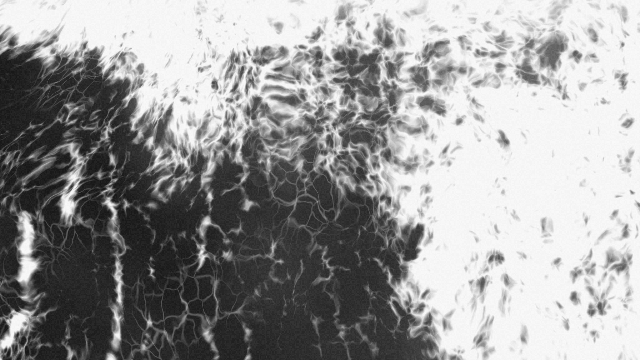
This texture is drawn by a Shadertoy shader. Its source:

```glsl
// Aerial view of white sea foam breaking into lace and streaks over dark water

float hash(vec2 p) {
    vec3 q = fract(vec3(p.xyx) * 0.1031);
    q += dot(q, q.yzx + 33.33);
    return fract((q.x + q.y) * q.z);
}

float noise(vec2 p) {
    vec2 i = floor(p), f = fract(p);
    f = f * f * (3.0 - 2.0 * f);
    return mix(mix(hash(i), hash(i + vec2(1, 0)), f.x),
               mix(hash(i + vec2(0, 1)), hash(i + vec2(1, 1)), f.x), f.y);
}

float fbm(vec2 p) {
    float sum = 0.0, amp = 0.5;
    for (int i = 0; i < 5; i++) {
        sum += amp * noise(p);
        p = mat2(1.6, 1.2, -1.2, 1.6) * p + 7.3;
        amp *= 0.5;
    }
    return sum;
}

// Gap between the two nearest cell centres: zero on the walls of the foam cells
float cellGap(vec2 p) {
    vec2 id = floor(p), f = fract(p);
    float near = 8.0, next = 8.0;
    for (int y = -1; y <= 1; y++)
    for (int x = -1; x <= 1; x++) {
        vec2 o = vec2(x, y), c = id + o;
        float d = length(o + vec2(hash(c), hash(c + 71.7)) - f);
        next = min(next, max(near, d));
        near = min(near, d);
    }
    return next - near;
}

float blob(vec2 p, vec2 centre, vec2 radius) {
    vec2 d = (p - centre) / radius;
    return exp(-dot(d, d));
}

// Broad layout: how much foam lies on the water
float coverage(vec2 p) {
    p += 0.22 * (vec2(fbm(p * 6.0), fbm(p * 6.0 + 31.0)) - 0.48);
    float middle = smoothstep(0.40, 0.70, p.y) * smoothstep(0.30, 0.46, p.x);
    float right = smoothstep(-0.06, 0.14, p.x - 1.2 + 0.36 * min(p.y, 0.5));
    float c = mix(mix(0.05, 0.60, middle), 0.80, right);
    c = max(c, 0.88 * smoothstep(0.77, 0.93, p.y));
    c += 0.16 * blob(p, vec2(1.55, 0.56), vec2(0.40, 0.16));
    c += 0.45 * blob(p, vec2(0.43, 0.86), vec2(0.07, 0.16));
    c -= 0.18 * blob(p, vec2(1.05, 0.68), vec2(0.16, 0.16));
    c -= 0.14 * blob(p, vec2(0.92, 0.89), vec2(0.26, 0.10));
    return c;
}

// Torn ribbons of foam trailing down the lower left
float ribbons(vec2 p) {
    float sum = 0.0;
    for (int i = 0; i < 6; i++) {
        float k = float(i);
        float x = 0.05 + 0.128 * k + 0.09 * (noise(vec2(p.y * 5.0, k * 9.1)) - 0.5)
                + 0.05 * (fbm(p * 14.0 + k) - 0.48);
        float width = mix(0.024, 0.013, min(k / 3.0, 1.0))
                    * (0.5 + noise(vec2(p.y * 9.0, k * 3.7)));
        float d = (p.x - x) / width;
        float torn = smoothstep(0.15, 0.6, noise(vec2(p.y * 6.0 + 2.0, k * 5.3)));
        sum += exp(-d * d) * torn * mix(0.75, 0.42, min(k / 2.0, 1.0));
    }
    return sum * smoothstep(0.60, 0.42, p.y);
}

void mainImage(out vec4 fragColor, in vec2 fragCoord) {
    vec2 p = fragCoord / iResolution.y;

    // Flow space: slanted at the upper left, stretched downwards, finer to the top
    vec2 q = p;
    q.x -= 0.75 * max(p.y - 0.45, 0.0) * (1.0 - smoothstep(0.1, 0.8, p.x));
    q.y = 0.65 * (p.y + 0.35 * p.y * p.y);
    vec2 flow = q;
    q += 0.13 * (vec2(fbm(q * 7.0), fbm(q * 7.0 + 17.0)) - 0.48);

    float hollow = blob(p, vec2(1.42, 0.84), vec2(0.24, 0.10));
    float cover = coverage(p) - 0.36 * hollow;
    float large = cellGap(q * 12.0);
    float medium = cellGap(q * 25.0 + 5.0);
    float small = cellGap(q * 50.0 + 11.0);
    float streak = noise(flow * vec2(42.0, 8.0) + 4.0 * fbm(q * 5.0)) - 0.5;

    // Foam height: layout plus cell walls at three sizes
    float height = cover + ribbons(p) + 0.75 * (fbm(q * 6.0 + 40.0) - 0.48);
    height += 0.55 * (0.29 - large) + 0.45 * (0.29 - medium) + 0.28 * (0.29 - small);
    height += streak * (0.22 + 0.25 * hollow);
    float foam = smoothstep(0.20, 0.84, height);

    // Thin pale threads over open water
    float thread = (1.0 - smoothstep(0.0, 0.11, large)) * 0.8
                 + (1.0 - smoothstep(0.0, 0.14, medium)) * 0.6;
    thread *= 0.4 * smoothstep(0.40, 0.65, fbm(p * 5.0 + 60.0));
    foam = max(foam, thread);

    // Spray veils the crest
    float mist = 0.65 * smoothstep(0.86, 1.03, p.y + 0.12 * (fbm(p * 6.0) - 0.48));
    mist += 0.55 * blob(p, vec2(0.43, 0.87), vec2(0.07, 0.14));
    foam = mix(foam, 1.0, clamp(mist * (1.0 - 0.5 * hollow), 0.0, 1.0));

    float water = 0.13 + 0.07 * smoothstep(0.4, 1.0, p.x) + 0.17 * max(cover, 0.0)
                + 0.14 * hollow + 0.12 * (fbm(p * 4.0 + 9.0) - 0.48);
    float tone = mix(water, 0.965, foam);
    tone += 0.05 * (hash(floor(p * 288.0)) - 0.5) * (1.0 - 0.6 * foam);
    fragColor = vec4(vec3(clamp(tone, 0.0, 1.0)), 1.0);
}
```
